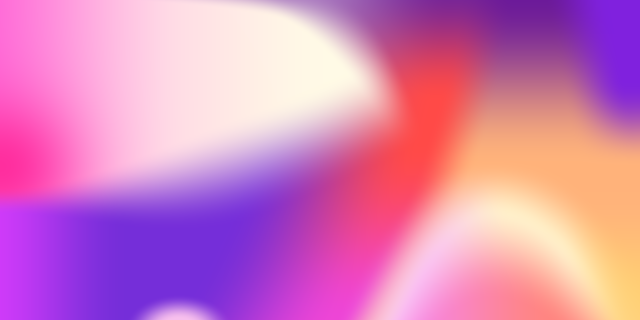
Write a WebGL 2 fragment shader that draws this background.

```glsl
#version 300 es
precision highp float;
// Soft flowing colour gradient: cream lobe, red ribbon, violet shadows and a glowing hill.
uniform vec2 u_resolution;
out vec4 fragColor;

// Orange haze rising into plum, with a violet corner and a golden foot.
vec3 backdrop(vec2 p) {
    vec3 color = mix(vec3(1.0, 0.70, 0.48), vec3(0.42, 0.10, 0.60), smoothstep(0.48, 1.02, p.y));
    color = mix(color, vec3(1.0, 0.81, 0.45), smoothstep(0.4, 0.05, p.y));
    float corner = smoothstep(-0.1, 0.1, p.x - 2.0 + 0.2 * p.y) * smoothstep(0.48, 0.75, p.y);
    return mix(color, vec3(0.50, 0.13, 0.87), corner);
}

// Curved red band that fades to indigo on its left and to the backdrop on its right.
vec3 ribbon(vec2 p, vec3 behind) {
    float side = p.x - (1.05 + 0.62 * p.y - 0.26 * p.y * p.y);
    vec3 band = mix(vec3(0.93, 0.27, 0.84), vec3(1.0, 0.29, 0.28), smoothstep(0.0, 0.55, p.y));
    band = mix(band, vec3(0.45, 0.14, 0.60), smoothstep(0.68, 1.05, p.y));
    vec3 shade = mix(vec3(0.46, 0.18, 0.85), vec3(0.68, 0.50, 0.76), smoothstep(0.5, 0.9, p.y));
    shade = mix(shade, vec3(0.82, 0.23, 0.98), smoothstep(0.4, -0.05, p.x));
    vec3 color = mix(band, shade, smoothstep(0.0, -0.5, side));
    return mix(color, behind, smoothstep(0.02, 0.2, side));
}

// Pink-to-cream lobe: crisp along the top, diffuse underneath.
vec3 lobe(vec2 p, vec3 behind) {
    float top = 1.07 - 0.08 * p.x - 0.23 * pow(p.x / 1.2, 8.0);
    float bottom = 0.38 + 0.215 * p.x * p.x;
    float topBlur = 0.04 + 0.1 * smoothstep(0.85, 1.2, p.x);
    float bottomBlur = mix(0.05, 0.2, smoothstep(0.0, 0.8, p.x));
    float mask = smoothstep(-topBlur, topBlur, top - p.y)
               * smoothstep(-bottomBlur, 0.7 * bottomBlur, p.y - bottom);
    vec3 color = mix(vec3(1.0, 0.38, 0.84), vec3(1.0, 0.85, 0.90), smoothstep(-0.15, 0.6, p.x));
    color = mix(color, vec3(1.0, 0.98, 0.90), smoothstep(0.4, 1.05, p.x));
    float hot = exp(-20.0 * p.x * p.x - 25.0 * (p.y - 0.48) * (p.y - 0.48));
    color = mix(color, vec3(1.0, 0.18, 0.62), hot);
    return mix(behind, color, mask);
}

// Hill with a bright crest and a salmon-pink core.
vec3 hill(vec2 p, vec3 behind) {
    float offset = p.x - 1.54;
    float bend = offset < 0.0 ? 3.2 : 2.2;
    float depth = 0.38 - bend * offset * offset - p.y;
    float slope = 2.0 * bend * offset;
    float mask = smoothstep(-0.12, 0.06, depth / sqrt(1.0 + slope * slope));
    vec3 crest = mix(vec3(0.98, 0.78, 0.96), vec3(1.0, 0.95, 0.80), smoothstep(1.3, 1.6, p.x));
    crest = mix(crest, vec3(1.0, 0.84, 0.52), smoothstep(1.75, 1.98, p.x));
    vec3 core = mix(vec3(0.97, 0.52, 0.88), vec3(1.0, 0.52, 0.50), smoothstep(1.25, 1.75, p.x));
    return mix(behind, mix(crest, core, smoothstep(0.02, 0.32, depth)), mask);
}

void main() {
    vec2 p = gl_FragCoord.xy / u_resolution * vec2(2.0, 1.0);
    vec3 color = ribbon(p, backdrop(p));
    color = lobe(p, color);
    color = hill(p, color);

    // Small pale glow on the lower edge
    float glow = smoothstep(1.0, 0.3, length((p - vec2(0.56, -0.03)) / vec2(0.17, 0.11)));
    color = mix(color, vec3(0.97, 0.75, 0.93), glow);
    fragColor = vec4(color, 1.0);
}
```
